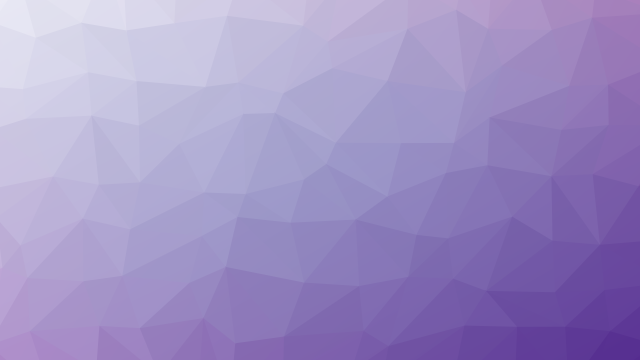
Reproduce this background procedurally as a Shadertoy shader.

```glsl
// Low-poly backdrop: a jittered lattice is split into triangles, and each facet
// takes the colour of a diagonal lilac-to-violet gradient at its centroid.
// Facets are blended by edge coverage, so their borders stay smooth.

#define ROWS 7.0
#define JITTER vec2(0.38, 0.32)
#define FACET_NOISE 0.022
#define FACET_FLATNESS 0.85
#define PALE vec3(0.92, 0.92, 0.96)
#define LILAC vec3(0.61, 0.595, 0.785)
#define VIOLET vec3(0.33, 0.17, 0.56)
#define TINT_TOP_RIGHT vec3(0.03, -0.11, -0.06)
#define TINT_BOTTOM_LEFT vec3(0.08, -0.03, 0.01)

float hash(vec2 p) {
    return fract(sin(dot(p, vec2(127.1, 311.7))) * 43758.5453);
}

float cross2(vec2 a, vec2 b) {
    return a.x * b.y - a.y * b.x;
}

float area(vec2 a, vec2 b, vec2 c) {
    return cross2(b - a, c - a);
}

// Lattice centred on the canvas, with a column gap on the middle axis
vec2 vertexAt(vec2 id) {
    vec2 offset = 2.0 * vec2(hash(id), hash(id + 37.0)) - 1.0;
    return id + vec2(0.5, 0.0) + JITTER * offset;
}

// Smooth colour field; uv runs from 0 to 1 over the canvas
vec3 gradient(vec2 uv) {
    float along = clamp(uv.x + 1.0 - uv.y, 0.0, 2.0);
    float across = uv.x + uv.y - 1.0;
    vec3 base = along < 1.0 ? mix(PALE, LILAC, along)
                            : mix(LILAC, VIOLET, along - 1.0);
    vec3 tint = across > 0.0 ? TINT_TOP_RIGHT : TINT_BOTTOM_LEFT;
    return base + tint * across * across;
}

vec2 toCanvas(vec2 g) {
    return g * iResolution.y / (ROWS * iResolution.xy) + 0.5;
}

// Signed distance to the line a-b, positive on its left
float edge(vec2 p, vec2 a, vec2 b) {
    return cross2(normalize(b - a), p - a);
}

// Adds one counterclockwise facet: rgb is weighted colour, a is coverage
void addFacet(inout vec4 sum, vec2 p, vec2 a, vec2 b, vec2 c, float seed) {
    float inside = min(edge(p, a, b), min(edge(p, b, c), edge(p, c, a)));
    float pixel = ROWS / iResolution.y;
    float cover = clamp(0.5 + inside / pixel, 0.0, 1.0);
    vec3 colour = gradient(toCanvas((a + b + c) / 3.0));
    colour += FACET_NOISE * (seed - 0.5);
    sum += cover * vec4(colour, 1.0);
}

void mainImage(out vec4 fragColor, in vec2 fragCoord) {
    vec2 p = (fragCoord - 0.5 * iResolution.xy) * ROWS / iResolution.y;
    vec2 home = floor(p - vec2(0.5, 0.0));
    vec4 sum = vec4(0.0);

    for (int j = -1; j <= 1; j++) {
        for (int i = -1; i <= 1; i++) {
            vec2 id = home + vec2(i, j);
            vec2 a = vertexAt(id);
            vec2 b = vertexAt(id + vec2(1.0, 0.0));
            vec2 c = vertexAt(id + vec2(1.0, 1.0));
            vec2 d = vertexAt(id + vec2(0.0, 1.0));
            float seed1 = hash(id + 71.0);
            float seed2 = hash(id + 113.0);

            // Split along the diagonal that leaves the fuller triangles
            float splitAC = min(area(a, b, c), area(a, c, d));
            float splitBD = min(area(a, b, d), area(b, c, d));
            if (splitAC > splitBD) {
                addFacet(sum, p, a, b, c, seed1);
                addFacet(sum, p, a, c, d, seed2);
            } else {
                addFacet(sum, p, a, b, d, seed1);
                addFacet(sum, p, b, c, d, seed2);
            }
        }
    }

    // A little of the smooth field softens the flat facets
    vec3 facets = sum.rgb / max(sum.a, 0.001);
    vec3 field = gradient(fragCoord / iResolution.xy);
    fragColor = vec4(mix(field, facets, FACET_FLATNESS), 1.0);
}
```
